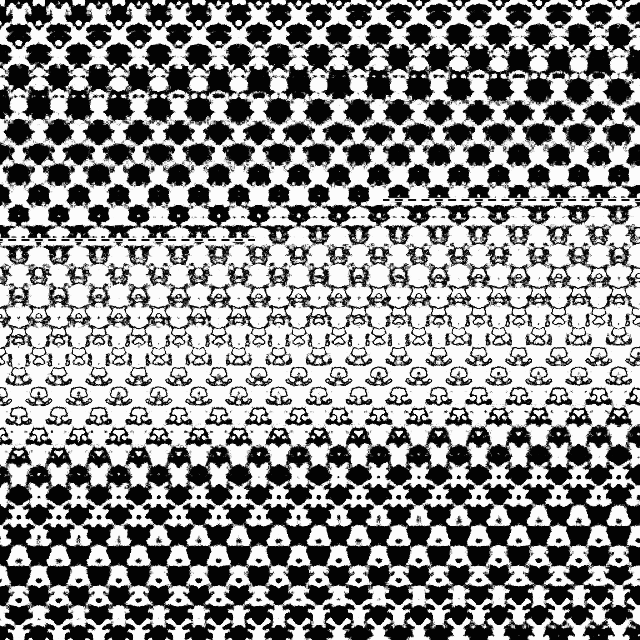
Give the GLSL for this pattern, as a three.js fragment shader.

```glsl
// Half-drop lattice of mirrored black and white ink blots that drift from solid to hollow and back.
#define REPEATS 16.0
#define SHIFT_X 0.03
#define BLOT_ROW 0.375
#define SOLID_LEVEL -0.13
#define HOLLOW_LEVEL 0.17
#define HOLLOW_CORE 0.62
#define WAIST 0.17
#define DETAIL 1.7
#define EDGE 0.2
#define GRAIN 0.24
#define GRAIN_CELLS 512.0
#define TAU 6.2831853

varying vec2 vUv;

float hash(vec2 p) {
  vec3 q = fract(vec3(p.xyx) * 0.1031);
  q += dot(q, q.yzx + 33.33);
  return fract((q.x + q.y) * q.z);
}

// Smooth random value from -1 to 1 along t, one curve per seed
float drift(float t, float seed) {
  float i = floor(t);
  float f = smoothstep(0.0, 1.0, t - i);
  return 2.0 * mix(hash(vec2(i, seed)), hash(vec2(i + 1.0, seed)), f) - 1.0;
}

// Mirrored harmonics; an even sum of orders keeps the half-drop repeat
float ornament(vec2 p, float t) {
  float sum = 0.0;
  for (int k = 0; k < 6; k++) {
    for (int j = 0; j < 6; j++) {
      float kx = float(k);
      float jy = float(j);
      float order = kx + jy;
      if (order > 2.5 && mod(order, 2.0) < 0.5) {
        float seed = 7.0 + kx * 13.0 + jy * 3.0;
        float phase = TAU * hash(vec2(seed, 91.0));
        sum += drift(t, seed) / order * cos(TAU * kx * p.x) * cos(TAU * jy * p.y + phase);
      }
    }
  }
  return DETAIL * sum;
}

void main() {
  // Lattice position, with rows counted from the top
  vec2 p = vec2(vUv.x, 1.0 - vUv.y) * REPEATS;
  p.x += SHIFT_X;
  float t = p.y + p.x / REPEATS;

  // Slow change: blots swap places near the top and open in the middle
  float swap = smoothstep(1.6, 3.8, t);
  float hollow = smoothstep(4.2, 6.8, t) * (1.0 - smoothstep(10.2, 13.2, t));

  // Staggered blots with narrow gaps at their waists
  float rowPhase = TAU * (p.y - BLOT_ROW - 0.5 * swap);
  float field = cos(TAU * p.x) * cos(rowPhase);
  field += WAIST * (1.0 - hollow) * cos(2.0 * rowPhase);
  field += ornament(p, t);

  // Speckled, soft edges
  float speck = hash(floor(vUv * GRAIN_CELLS)) - 0.5;
  field += GRAIN * speck;
  float outer = mix(SOLID_LEVEL, HOLLOW_LEVEL, hollow);
  float core = mix(2.2, HOLLOW_CORE, hollow);
  float ink = smoothstep(-EDGE, EDGE, field - outer);
  ink *= smoothstep(-EDGE, EDGE, core - field);

  // One dashed seam that wraps onto the next row
  float seam = floor(p.y + 0.5);
  float seamT = seam + p.x / REPEATS;
  float fromSeam = abs(p.y - seam);
  float onSeam = step(5.6, seamT) * step(seamT, 6.4);
  float dash = smoothstep(-0.3, 0.3, cos(TAU * 3.0 * p.x) + 0.3);
  ink *= 1.0 - onSeam * (1.0 - smoothstep(0.03, 0.07, fromSeam));
  ink = max(ink, onSeam * dash * (1.0 - smoothstep(0.01, 0.035, fromSeam)));

  gl_FragColor = vec4(vec3(mix(0.99, 0.01, ink)), 1.0);
}
```
